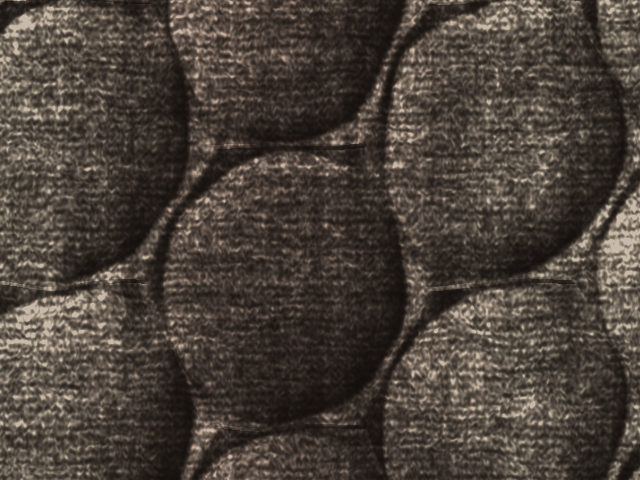
Write a Shadertoy shader that draws this texture.

```glsl
// Quilted knit fabric: staggered leaning pads with sunken seams, lit from the upper left.

vec2 hashGradient(vec2 cell) {
    vec3 h = fract(cell.xyx * vec3(0.1031, 0.1030, 0.0973));
    h += dot(h, h.yzx + 33.33);
    float angle = 6.2832 * fract((h.x + h.y) * h.z);
    return vec2(cos(angle), sin(angle));
}

// Gradient noise, roughly -0.7 to 0.7
float gradientNoise(vec2 p) {
    vec2 i = floor(p), f = fract(p);
    vec2 u = f * f * f * (f * (f * 6.0 - 15.0) + 10.0);
    vec2 x = vec2(1.0, 0.0), y = vec2(0.0, 1.0);
    float a = dot(hashGradient(i), f);
    float b = dot(hashGradient(i + x), f - x);
    float c = dot(hashGradient(i + y), f - y);
    float d = dot(hashGradient(i + 1.0), f - 1.0);
    return mix(mix(a, b, u.x), mix(c, d, u.x), u.y);
}

// Distance to the nearest pad centre: 1 on its seam
float padDistance(vec2 p) {
    p += 0.026 * vec2(gradientNoise(p * 5.0), gradientNoise(p * 5.0 + 17.0));
    vec2 q = (p - vec2(0.592, 0.414)) / vec2(0.45, 0.592);
    float nearest = 9.0;
    for (int i = -1; i <= 1; i++) {
        float column = floor(q.x + 0.5) + float(i);
        vec2 d = vec2(q.x - column, fract(q.y - 0.5 * column + 0.5) - 0.5);
        d *= vec2(1.80, 2.08);
        // The cross term stretches each pad toward the upper right
        nearest = min(nearest, sqrt(dot(d, d) - 0.14 * d.x * d.y));
    }
    return nearest;
}

// Domed pads, low ridges between them, and vertical folds
float quiltHeight(vec2 p) {
    float e = padDistance(p);
    float dome = e < 1.0 ? 1.0 - e * e * e * e : 2.0 * (e - 1.0);
    float fold = mix(0.12, 0.5, smoothstep(0.8, 1.08, e));
    return dome + fold * gradientNoise(p * vec2(13.0, 4.0) + 3.0);
}

// Yarn brightness: broken chevron stitches, uneven loops, streaks and fibres
float knit(vec2 p) {
    p += 0.011 * vec2(gradientNoise(p * 9.0), gradientNoise(p * 9.0 + 31.0));
    p += 0.004 * vec2(gradientNoise(p * 40.0), gradientNoise(p * 40.0 + 11.0));
    vec2 s = p * vec2(56.0, 58.0);
    float side = abs(fract(s.x) - 0.5);
    float row = 0.5 + 0.5 * cos(6.2832 * (s.y + 0.55 * side));
    float gap = 0.5 + 0.5 * cos(6.2832 * s.x);
    float yarn = 0.66 + 0.6 * row * (0.45 + 0.55 * gap);
    float loops = gradientNoise(s * vec2(0.8, 1.1) + 5.0);
    float streak = gradientNoise(p * vec2(4.0, 30.0));
    float fibre = gradientNoise(p * vec2(130.0, 110.0));
    return yarn * exp(1.05 * loops + 0.6 * streak + 0.85 * fibre);
}

void mainImage(out vec4 fragColor, in vec2 fragCoord) {
    vec2 p = fragCoord / iResolution.y;

    // Relief shading from the slope toward the light
    vec2 toLight = normalize(vec2(-0.8, 0.6));
    float slope = (quiltHeight(p) - quiltHeight(p + 0.014 * toLight)) / 0.014;
    float light = slope > 0.0 ? 1.0 + 0.075 * min(slope, 12.0) : exp(0.125 * slope);

    // Soft seam shadow
    float seam = (padDistance(p) - 1.02) / 0.05;
    light *= 1.0 - 0.25 * exp(-seam * seam);

    // Broad lighting, dimmer in the middle and low on the left
    float across = smoothstep(0.05, 0.55, abs(p.x - 0.58));
    light *= 0.80 + 0.52 * across + 0.22 * (p.y - 0.5);
    light *= exp(0.75 * gradientNoise(p * 3.0 + 8.0));

    // Cool grey at the sides, warm brown in the middle
    vec3 yarnColor = mix(vec3(0.230, 0.203, 0.184), vec3(0.226, 0.213, 0.190), across);
    vec3 color = vec3(0.070, 0.052, 0.043) + yarnColor * light * knit(p);
    fragColor = vec4(min(color, vec3(0.78, 0.73, 0.67)), 1.0);
}
```
